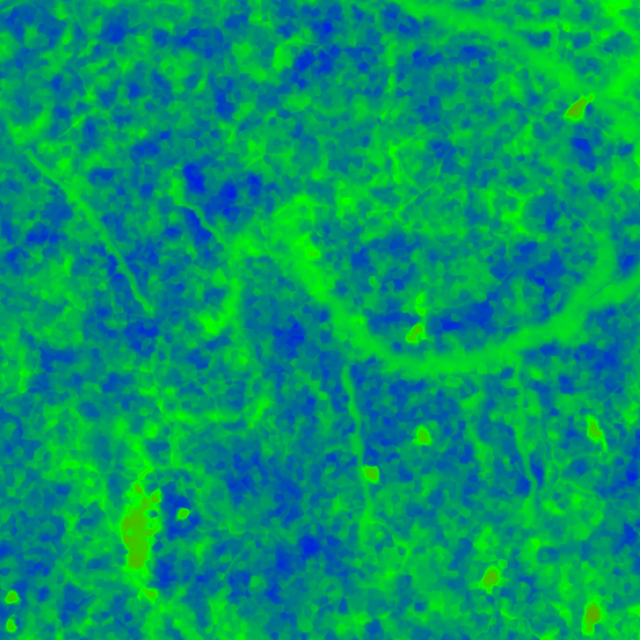
Give the GLSL for this texture, as a WebGL 2 fragment shader.

```glsl
#version 300 es
precision highp float;

uniform vec2 u_resolution;
out vec4 fragColor;

// Tissue tone: 0 is blue, 1 is green, above 1 turns towards red
const float BASE_TONE = 0.555;
const float SIDE_TILT = 0.09;
const vec4 GRAIN_SCALE = vec4(8.0, 20.0, 43.0, 88.0);
const vec4 GRAIN_GAIN = vec4(0.23, 0.29, 0.34, 0.27);
const float GRAIN_SHARPNESS = 7.0;

// Veins
const float VEIN_TONE = 0.84;
const float WIDE_VEIN = 0.015;
const float THIN_VEIN = 0.006;
const float RAGGEDNESS = 0.014;
const vec2 RING_CENTER = vec2(0.70, 0.68);
const float RING_RADIUS = 0.25;
const float NET_SCALE = 6.0;
const float FINE_NET_SCALE = 14.0;
const int WIDE_COUNT = 4;
const int BRANCH_COUNT = 10;
const vec4 BRANCHES[BRANCH_COUNT] = vec4[BRANCH_COUNT](
    vec4(0.62, 1.01, 0.78, 0.94), vec4(0.78, 0.94, 1.02, 0.78),
    vec4(0.83, 0.46, 1.02, 0.60), vec4(0.92, 0.85, 1.02, 0.92),
    vec4(0.05, 0.76, 0.13, 0.68), vec4(0.13, 0.68, 0.22, 0.52),
    vec4(0.28, 0.71, 0.35, 0.62), vec4(0.35, 0.62, 0.45, 0.59),
    vec4(0.55, 0.42, 0.57, 0.16), vec4(0.815, 0.43, 0.82, 0.17));

// Warm spots
const int SPOT_COUNT = 11;
const float SPOT_TONE = 1.18;

vec2 hash2(vec2 p) {
    vec3 q = fract(p.xyx * vec3(0.1031, 0.1030, 0.0973));
    q += dot(q, q.yzx + 33.33);
    return fract((q.xx + q.yz) * q.zy);
}

// Distances to the nearest and second nearest cell points
vec2 cellular(vec2 p) {
    vec2 cell = floor(p);
    vec2 nearest = vec2(8.0);
    for (int y = -1; y <= 1; y++) {
        for (int x = -1; x <= 1; x++) {
            vec2 neighbour = cell + vec2(x, y);
            float d = length(neighbour + hash2(neighbour + 57.0) - p);
            nearest = d < nearest.x ? vec2(d, nearest.x) : vec2(nearest.x, min(nearest.y, d));
        }
    }
    return nearest;
}

// Random cell values blended across their borders, from -0.5 to 0.5
float cellBlend(vec2 p) {
    vec2 cell = floor(p);
    vec2 sum = vec2(0.0);
    for (int y = -1; y <= 1; y++) {
        for (int x = -1; x <= 1; x++) {
            vec2 neighbour = cell + vec2(x, y);
            vec2 toPoint = neighbour + hash2(neighbour + 57.0) - p;
            float weight = exp(-GRAIN_SHARPNESS * dot(toPoint, toPoint));
            sum += weight * vec2(hash2(neighbour + 211.0).x - 0.5, 1.0);
        }
    }
    return sum.x / sum.y;
}

vec2 sineWarp(vec2 p) {
    vec2 w = 0.007 * sin(p.yx * 19.0 + vec2(0.4, 2.1));
    w += 0.004 * sin(p.yx * 47.0 + p * 21.0 + vec2(1.7, 0.3));
    return w + 0.0025 * sin(p.yx * 123.0 - p * 68.0);
}

float segmentDistance(vec2 p, vec2 a, vec2 b) {
    vec2 ab = b - a;
    return length(p - a - ab * clamp(dot(p - a, ab) / dot(ab, ab), 0.0, 1.0));
}

float softLine(float d, float halfWidth) {
    return 1.0 - smoothstep(0.2 * halfWidth, 1.8 * halfWidth, d);
}

float grain(vec2 p) {
    float sum = 0.0;
    for (int i = 0; i < 4; i++) {
        sum += GRAIN_GAIN[i] * cellBlend(p * GRAIN_SCALE[i] + float(i) * 13.7);
    }
    return sum;
}

// Brightness of the cell borders, broken up into patches
float network(vec2 p, float scale) {
    vec2 d = cellular(p * scale + 4.3);
    float patches = smoothstep(0.25, 0.7, cellular(p * scale * 0.55 + 31.0).x);
    return (1.0 - smoothstep(0.0, 0.17, d.y - d.x)) * patches;
}

float mainVeins(vec2 p) {
    vec2 fromCenter = p - RING_CENTER;
    float lower = 1.0 - smoothstep(-0.14, 0.04, fromCenter.y);
    float ring = softLine(abs(length(fromCenter) - RING_RADIUS), mix(THIN_VEIN, WIDE_VEIN, lower));
    float veins = ring * mix(0.3, 0.9, lower);
    for (int i = 0; i < BRANCH_COUNT; i++) {
        bool wide = i < WIDE_COUNT;
        float d = segmentDistance(p, BRANCHES[i].xy, BRANCHES[i].zw);
        veins = max(veins, softLine(d, wide ? WIDE_VEIN : THIN_VEIN) * (wide ? 0.9 : 0.75));
    }
    return veins;
}

float warmSpots(vec2 p, float ground) {
    float spots = 0.0;
    for (int i = 0; i < SPOT_COUNT; i++) {
        vec2 h = hash2(vec2(float(i) * 7.0 + 3.0, 19.0));
        vec2 center = i == 0 ? vec2(0.22, 0.16) : vec2(h.x, h.y * h.y * 0.9 + 0.03);
        vec2 radius = i == 0 ? vec2(0.026, 0.065) : mix(vec2(0.009, 0.013), vec2(0.016, 0.022), h.yx);
        float d = length((p - center) / radius) - 1.8 * ground;
        spots = max(spots, 1.0 - smoothstep(0.4, 1.4, d));
    }
    return spots;
}

void main() {
    vec2 p = gl_FragCoord.xy / u_resolution;
    vec2 warped = p + sineWarp(p);

    // Mottled ground and its fine border network
    float ground = SIDE_TILT * (p.x - 0.5) + grain(p);
    vec2 ragged = warped + RAGGEDNESS * ground;
    ground += 0.19 * network(ragged, NET_SCALE) + 0.12 * network(ragged, FINE_NET_SCALE);

    // Veins and spots keep a trace of the grain
    float tone = BASE_TONE + ground;
    tone = mix(tone, VEIN_TONE + 0.2 * ground, mainVeins(ragged));
    tone = mix(tone, SPOT_TONE + 0.3 * ground, warmSpots(warped, ground));

    tone = clamp(tone, 0.04, 1.4);
    fragColor = vec4(max(tone - 1.0, 0.0), 1.0 - abs(tone - 1.0), max(1.0 - tone, 0.0), 1.0);
}
```
